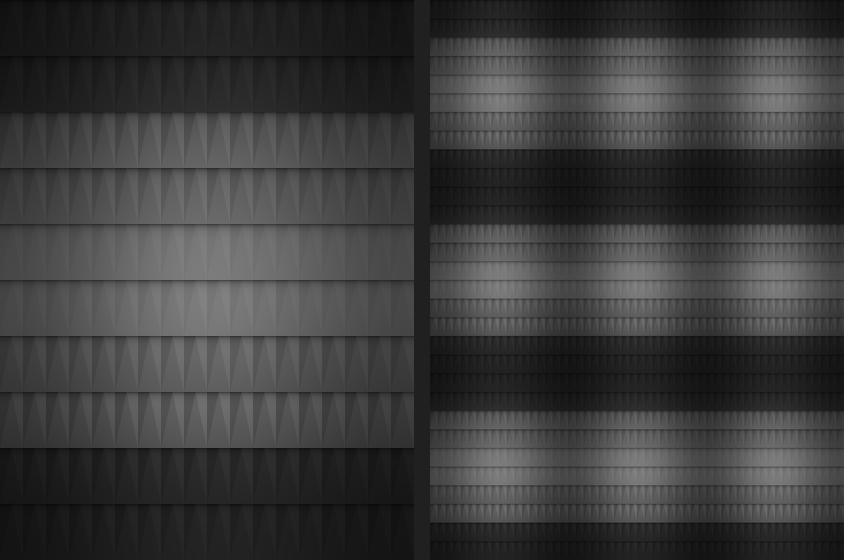
Left: one tile. Right: repeated 3 by 3.
Reproduce this pattern procedurally as a Shadertoy shader.

```glsl
#define COLUMNS 18.0
#define ROWS 10.0
#define PEAK_GRAY 0.485
#define DARK_ROW 0.56
#define EDGE_X 0.58
#define EDGE_Y 0.50
#define SHADOW 0.36
#define CREASE 0.20
#define CELL_VARIATION 0.025
#define SAMPLES 3

const float TAU = 6.2831853;

float hash(vec2 p) {
    return fract(sin(dot(p, vec2(127.1, 311.7))) * 43758.5453);
}

// Periodic spotlight, brightest at the middle of the canvas
float spotlight(vec2 uv) {
    vec2 glow = 0.5 - 0.5 * cos(TAU * uv);
    return mix(EDGE_X, 1.0, glow.x) * mix(EDGE_Y, 1.0, glow.y);
}

// -1 on the shaded left facet, 0 on the front one, +1 on the lit right one
float facetSide(vec2 cell) {
    float left = 0.5 - 0.5 * cell.y;
    float right = 0.5 + 0.5 * cell.y;
    return step(right, cell.x) - step(cell.x, left);
}

float pleats(vec2 uv) {
    uv = fract(uv);
    vec2 grid = vec2(uv.x, 1.0 - uv.y) * vec2(COLUMNS, ROWS);
    vec2 id = floor(grid);
    vec2 cell = fract(grid);

    // Row tone: dark outer bands, slightly dimmer bands beside the centre
    float fromCentre = abs(id.y + 0.5 - 0.5 * ROWS);
    float tone = fromCentre > 0.3 * ROWS ? DARK_ROW : 1.0;
    tone *= fromCentre > 1.0 && fromCentre < 2.0 ? 0.91 : 1.0;

    // Folded facets, flatter near the centre and towards the lower edge
    float contrast = mix(0.045, 0.12, smoothstep(0.5, 2.0, fromCentre));
    contrast *= mix(0.8, 1.2, hash(vec2(id.y, 7.0)));
    float relief = 1.0 + contrast * facetSide(cell) * mix(1.1, 0.8, cell.y);
    relief += CELL_VARIATION * (hash(id) - 0.5);

    // Soft shadow and thin crease under the row above
    float shade = 1.0 - SHADOW * exp(-13.0 * cell.y) - CREASE * exp(-55.0 * cell.y);

    return PEAK_GRAY * spotlight(uv) * tone * relief * shade;
}

void mainImage(out vec4 fragColor, in vec2 fragCoord) {
    // Average a small grid of samples to smooth the edges
    float gray = 0.0;
    for (int j = 0; j < SAMPLES; j++) {
        for (int i = 0; i < SAMPLES; i++) {
            vec2 offset = (vec2(i, j) + 0.5) / float(SAMPLES) - 0.5;
            gray += pleats((fragCoord + offset) / iResolution.xy);
        }
    }
    gray /= float(SAMPLES * SAMPLES);
    fragColor = vec4(vec3(gray), 1.0);
}
```
